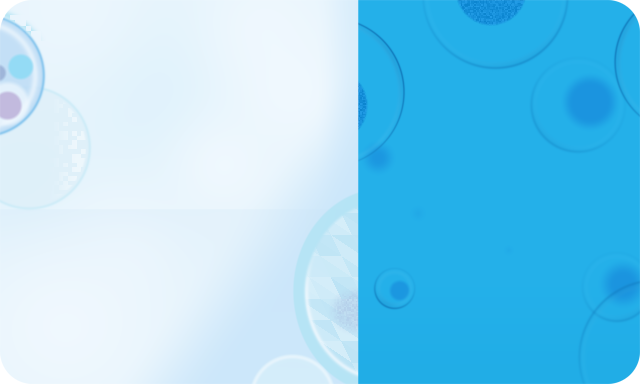
Write a Shadertoy shader that draws this background.

```glsl
// A rounded card in two panels: pale drifting mist with glassy cells on the left,
// flat azure with translucent cells on the right. Soft discs, rims and gaussian
// glows are layered in units of the canvas height, origin at the lower left.

const float SPLIT = 0.933;      // border between the panels
const float SEAM = 0.455;       // faint horizontal step in the mist
const float CORNER = 0.085;     // card corner radius
const vec3 PAPER = vec3(1.0);
const vec3 MIST = vec3(0.905, 0.957, 0.988);
const vec3 MIST_WHITE = vec3(0.945, 0.975, 0.997);
const vec3 MIST_BLUE = vec3(0.795, 0.902, 0.980);
const vec3 MIST_AQUA = vec3(0.865, 0.944, 0.985);
const vec3 GLASS = vec3(0.69, 0.89, 0.955);
const vec3 AZURE = vec3(0.14, 0.69, 0.915);
const vec3 NUCLEUS = vec3(0.10, 0.57, 0.87);
const vec3 RIM_DARK = vec3(0.06, 0.46, 0.72);
const vec3 RIM_LIGHT = vec3(0.27, 0.74, 0.93);

// Mist glows: x, y, radius, amount (positive whitens, negative tints aqua)
const vec4 GLOWS[8] = vec4[8](
    vec4(0.43, 0.76, 0.24, -0.8), vec4(0.06, 0.50, 0.17, -0.6),
    vec4(0.17, 0.18, 0.25, 0.95), vec4(0.33, 0.36, 0.15, 0.6),
    vec4(0.58, 0.57, 0.14, 0.8), vec4(0.76, 0.76, 0.17, 0.8),
    vec4(0.68, 0.93, 0.17, 0.7), vec4(0.20, 0.97, 0.20, 0.5));

// Azure cells: x, y, radius, rim strength; then the angle of the darkest rim
const vec4 CELLS[7] = vec4[7](
    vec4(1.290, 1.011, 0.188, 0.40), vec4(0.859, 0.760, 0.193, 0.80),
    vec4(1.028, 0.249, 0.052, 0.65), vec4(1.506, 0.727, 0.122, 0.28),
    vec4(1.606, 0.253, 0.089, 0.28), vec4(1.710, 0.069, 0.201, 0.35),
    vec4(1.786, 0.838, 0.184, 0.70));
const float RIM_ANGLE[7] = float[7](-1.2, 0.5, -2.1, -2.3, -1.2, 1.9, 2.8);

// Nuclei: x, y, radius, edge softness
const vec4 NUCLEI[8] = vec4[8](
    vec4(1.279, 1.026, 0.091, 0.003), vec4(0.861, 0.725, 0.095, 0.003),
    vec4(0.985, 0.589, 0.029, 0.014), vec4(1.041, 0.243, 0.025, 0.004),
    vec4(1.537, 0.734, 0.062, 0.012), vec4(1.623, 0.260, 0.046, 0.015),
    vec4(1.089, 0.444, 0.008, 0.012), vec4(1.325, 0.348, 0.003, 0.010));

float hash(vec2 q) {
    vec3 a = fract(q.xyx * 0.1031);
    a += dot(a, a.yzx + 33.33);
    return fract((a.x + a.y) * a.z);
}

// Coverage of a shape whose signed distance is d
float fill(float d, float soft) {
    float w = max(soft, 0.7 / iResolution.y);
    return 1.0 - smoothstep(-w, w, d);
}

float line(float d, float width) {
    float w = max(width, 0.8 / iResolution.y);
    return exp(-d * d / (w * w));
}

// Random shade for each triangle of a skewed grid
float facets(vec2 p) {
    vec2 q = vec2(p.x + 0.5 * p.y, p.y);
    vec2 f = fract(q);
    return hash(floor(q) + 37.0 * step(1.0, f.x + f.y));
}

vec3 mistPanel(vec2 p) {
    vec3 col = MIST;
    float slope = dot(p - vec2(0.444, 0.048), vec2(0.809, -0.588));
    for (int i = 0; i < 8; i++) {
        vec4 g = GLOWS[i];
        vec2 d = (p - g.xy) / g.z;
        col = mix(col, g.w > 0.0 ? MIST_WHITE : MIST_AQUA, abs(g.w) * exp(-dot(d, d)));
    }
    col = mix(col, MIST_BLUE, 0.95 * smoothstep(-0.10, 0.13, slope));
    col = mix(col, MIST_BLUE, 0.5 * smoothstep(0.82, SPLIT, p.x));
    float below = fill(p.y - SEAM, 0.0) * exp(-6.0 * max(SEAM - p.y, 0.0));
    col = mix(col, MIST_BLUE * 0.98, 0.2 * below);

    // Ghost cell with a speckled right side
    vec2 v = p - vec2(0.076, 0.615);
    float d = length(v) - 0.158;
    col = mix(col, MIST_AQUA * 0.98, 0.45 * fill(d, 0.004));
    float speck = step(0.62, hash(floor(p * 85.0))) * smoothstep(0.05, 0.13, v.x);
    col = mix(col, PAPER, 0.45 * speck * fill(d + 0.01, 0.004));
    col = mix(col, GLASS, 0.35 * line(d, 0.004));

    // Glass cell at the left edge and its three inclusions
    d = length(p - vec2(-0.043, 0.803)) - 0.157;
    float inside = fill(d, 0.0);
    col = mix(col, vec3(0.74, 0.86, 0.96), 0.85 * inside);
    col = mix(col, MIST_WHITE, 0.65 * inside * line(d + 0.022, 0.009));
    col = mix(col, MIST_WHITE, 0.7 * inside * fill(length(p - vec2(0.02, 0.73)) - 0.055, 0.008));
    col = mix(col, vec3(0.58, 0.86, 0.96), fill(length(p - vec2(0.054, 0.826)) - 0.032, 0.005));
    col = mix(col, vec3(0.76, 0.73, 0.87), fill(length(p - vec2(0.020, 0.725)) - 0.036, 0.005));
    col = mix(col, vec3(0.62, 0.71, 0.85), fill(length(p - vec2(-0.006, 0.810)) - 0.021, 0.005));
    col = mix(col, vec3(0.52, 0.77, 0.93), 0.85 * line(d, 0.004));
    float splash = step(0.5, hash(floor(p * 75.0))) * smoothstep(0.88, 0.92, p.y);
    col = mix(col, GLASS, 0.8 * splash * line(d - 0.012, 0.010));

    // Faceted cell against the border, with a grainy core
    v = p - vec2(1.002, 0.242);
    d = (length(v / vec2(0.238, 0.268)) - 1.0) * 0.25;
    col = mix(col, GLASS, 0.8 * fill(d, 0.003));
    vec3 facet = mix(vec3(0.74, 0.89, 0.96), vec3(0.86, 0.94, 0.98), facets(p * 18.0));
    col = mix(col, facet, 0.85 * fill(d + 0.034, 0.006));
    col = mix(col, MIST_WHITE, 0.75 * line(d + 0.036, 0.006) * smoothstep(0.36, 0.22, p.y));
    float core = fill(length((p - vec2(0.925, 0.19)) / vec2(1.0, 0.9)) - 0.055, 0.02);
    col = mix(col, vec3(0.70, 0.80, 0.91), core * (0.35 + 0.5 * hash(floor(p * 230.0))));

    // Small pale cell at the lower border
    d = length(p - vec2(0.762, -0.035)) - 0.112;
    col = mix(col, mix(GLASS, PAPER, 0.55), 0.5 * fill(d, 0.003));
    return mix(col, MIST_WHITE, 0.6 * line(d + 0.006, 0.005));
}

vec3 azurePanel(vec2 p) {
    vec3 col = AZURE - 0.012 * smoothstep(0.3, 0.0, p.y);
    for (int i = 0; i < 8; i++) {
        vec4 n = NUCLEI[i];
        float sharp = step(n.w, 0.0035);
        float grain = sharp * (hash(floor(p * 260.0)) - 0.7) * 0.10;
        float amount = n.z < 0.01 ? 0.3 : (n.z < 0.03 ? 0.8 : 0.9);
        col = mix(col, NUCLEUS + grain, amount * fill(length(p - n.xy) - n.z, n.w * 1.5));
    }
    for (int i = 0; i < 7; i++) {
        vec4 c = CELLS[i];
        vec2 v = p - c.xy;
        float d = length(v) - c.z;
        float facing = 0.5 + 0.5 * dot(normalize(v + 1e-5), vec2(cos(RIM_ANGLE[i]), sin(RIM_ANGLE[i])));
        float dark = 0.15 + 0.85 * facing * facing;
        col = mix(col, RIM_LIGHT, 0.35 * c.w * line(d + 0.010, 0.006));
        col = mix(col, RIM_DARK, c.w * dark * line(d, mix(0.005, 0.002, c.w)));
        col = mix(col, RIM_DARK, 0.3 * c.w * pow(facing, 8.0) * line(d + 0.008, 0.007));
    }
    return col;
}

void mainImage(out vec4 fragColor, in vec2 fragCoord) {
    vec2 p = fragCoord / iResolution.y;
    vec2 halfSize = 0.5 * iResolution.xy / iResolution.y;
    vec3 col = mix(azurePanel(p), mistPanel(p), fill(p.x - SPLIT, 0.0));

    // Rounded card mask
    vec2 q = abs(p - halfSize) - halfSize + CORNER;
    float card = length(max(q, 0.0)) - CORNER;
    fragColor = vec4(mix(PAPER, col, fill(card, 0.0)), 1.0);
}
```
